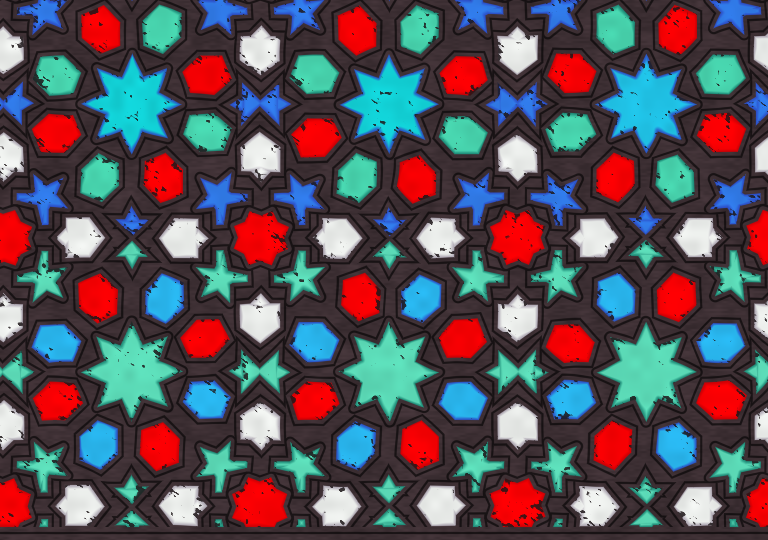
Give the GLSL for this pattern, as a WebGL 2 fragment shader.

```glsl
#version 300 es
precision highp float;
// Backlit stained glass: a lattice of eight-point stars ringed by petals, with
// crosses, bow ties and pointed panes between them. Each repeat is folded into
// one quadrant; the nearest pane's distance gives glass, rims and wooden straps.

#define CANVAS_H 540.0             // design units down the canvas
#define CELL vec2(257.0, 268.0)    // size of one repeat
#define ORIGIN vec2(3.5, 34.0)     // lower left corner of repeat (0,0)
#define WOBBLE 2.4                 // irregularity of hand-cut panes
#define GROOVE 4.8                 // groove distance from the glass
#define RIM 5.0                    // width of the coloured rim
#define WEAR 0.85                  // darkness of flecks and scratches
#define SILL 13.0                  // height of the bottom rail

uniform vec2 u_resolution;
out vec4 fragColor;

const float PI = 3.14159265;
const vec3 WOOD = vec3(0.235, 0.182, 0.198);
const vec3 RED = vec3(0.97, 0.0, 0.01);
const vec3 WHITE = vec3(0.92, 0.93, 0.92);
const vec3 MINT = vec3(0.36, 0.86, 0.72);
const vec3 GREEN = vec3(0.28, 0.83, 0.68);
const vec3 TEAL = vec3(0.07, 0.82, 0.84);
const vec3 SKY = vec3(0.16, 0.71, 0.93);
const vec3 BLUE = vec3(0.19, 0.48, 0.91);
const vec3 BLUE_RIM = vec3(0.17, 0.29, 0.77);
const vec3 GREEN_RIM = vec3(0.10, 0.52, 0.45);

struct Pane { float d; vec3 glass; vec3 rim; };

float hash(vec2 p) {
    vec3 q = fract(p.xyx * 0.1031);
    q += dot(q, q.yzx + 33.33);
    return fract((q.x + q.y) * q.z);
}

float noise(vec2 p) {
    vec2 i = floor(p), f = fract(p);
    f = f * f * (3.0 - 2.0 * f);
    return mix(mix(hash(i), hash(i + vec2(1, 0)), f.x),
               mix(hash(i + vec2(0, 1)), hash(i + 1.0), f.x), f.y);
}

// Star of n points, the first at angle turn
float star(vec2 p, float n, float outer, float inner, float turn) {
    float s = PI / n;
    float a = abs(mod(atan(p.y, p.x) - turn + s, 2.0 * s) - s);
    vec2 v = length(p) * vec2(cos(a), sin(a)) - vec2(outer, 0.0);
    vec2 e = inner * vec2(cos(s), sin(s)) - vec2(outer, 0.0);
    float d = length(v - e * clamp(dot(v, e) / dot(e, e), 0.0, 1.0));
    return e.x * v.y - e.y * v.x > 0.0 ? -d : d;
}

// Hexagonal petal; q = (radius, sideways)
float petal(vec2 q) {
    q.y = abs(q.y);
    vec2 c = q - vec2(80.0, 21.0);
    return max(max(58.0 - q.x, q.x - 102.0),
               max(dot(c, vec2(0.379, 0.926)), dot(c, vec2(-0.414, 0.910))));
}

// Half bow tie; q = (along, across) from its waist
float bowTie(vec2 q, float waist) {
    q.y = abs(q.y);
    float wing = max(q.x - 19.0, (q.y - q.x - waist) * 0.707);
    float tip = max(15.0 - q.x, (q.y - (31.0 - q.x) * 0.6) * 0.857);
    return min(wing, tip);
}

// Pointed pane with a notched outer end; q = (along, across)
float pointedPane(vec2 q) {
    q.y = abs(q.y);
    float body = max(max(q.y - 20.0, q.x - 66.0), dot(q - vec2(27.0, 0.0), vec2(-0.8, 0.6)));
    return min(body, (abs(q.x - 66.0) + q.y - 10.0) * 0.707);
}

// Five-point star with two long straight arms
float crossStar(vec2 q) {
    vec2 a = abs(q);
    float armX = max(a.y - 3.6, abs(q.x - 14.0) - 14.0);
    float armY = max(a.x - 3.6, abs(q.y - 14.0) - 14.0);
    return min(star(q, 5.0, 26.0, 11.5, 1.25 * PI), min(armX, armY));
}

void add(inout Pane pane, float d, vec3 glass, vec3 rim) {
    if (d < pane.d) pane = Pane(d, glass, rim);
}

Pane lattice(vec2 pos) {
    vec2 cell = floor((pos - ORIGIN) / CELL);
    vec2 p = pos - ORIGIN - (cell + 0.5) * CELL;
    vec2 q = abs(p), edge = 0.5 * CELL - q;
    bool upper = cell.y > 0.5;
    vec3 accent = upper ? BLUE : MINT, accentRim = upper ? BLUE_RIM : GREEN_RIM;

    // Central star
    vec3 core = upper ? mix(TEAL, SKY, 0.6 * step(1.5, cell.x)) : MINT;
    Pane pane = Pane(star(p, 8.0, 50.0, 29.0, 0.5 * PI), core, accentRim);

    // Ring of eight petals, colours alternating; the third column swaps them
    float sector = floor(atan(p.y, p.x) / (0.25 * PI));
    float angle = (sector + 0.5) * 0.25 * PI + 0.08 * (hash(cell * 9.0 + sector + 40.0) - 0.5);
    vec2 dir = vec2(cos(angle), sin(angle));
    bool isRed = mod(sector + step(1.5, cell.x), 2.0) < 0.5;
    vec3 petalRim = isRed ? vec3(0.78, 0.0, 0.02) : (upper ? GREEN_RIM : BLUE_RIM);
    add(pane, petal(vec2(dot(p, dir), dot(p, vec2(-dir.y, dir.x)))),
        isRed ? RED : (upper ? GREEN : SKY), petalRim);

    // Pieces between the rings
    add(pane, crossStar(q - vec2(87.0, 93.0)), accent, accentRim);
    add(pane, bowTie(vec2(edge.x, q.y), 3.0), accent, accentRim);
    add(pane, bowTie(vec2(edge.y, q.x), -2.5), accent, accentRim);
    float white = min(pointedPane(vec2(q.x, edge.y)), pointedPane(vec2(q.y - 2.0, edge.x)));
    add(pane, white, WHITE, vec3(0.66, 0.63, 0.68));
    add(pane, star(edge, 8.0, 30.0, 23.5, 0.125 * PI), RED, vec3(0.8, 0.0, 0.02));
    return pane;
}

void main() {
    float px = CANVAS_H / u_resolution.y;
    vec2 pos = gl_FragCoord.xy * px;
    vec2 bend = vec2(noise(pos * 0.035), noise(pos * 0.035 + 71.0)) - 0.5;
    Pane pane = lattice(pos + WOBBLE * bend);
    float d = max(pane.d, SILL - pos.y);

    // Straps: faint grain, with dark grooves along both sides
    float grain = noise(pos * vec2(0.16, 0.5)) + noise(pos * 0.07);
    vec3 wood = WOOD * (0.82 + 0.2 * grain);
    float line = min(abs(pane.d - GROOVE), abs(pos.y - 7.0));
    if (pos.y < SILL) line = abs(pos.y - 7.0);
    wood *= 1.0 - 0.6 * (1.0 - smoothstep(0.4, 1.3 + 0.5 * px, line));

    // Glass: mottling, ragged rim, flecks gathering at the edge
    float fine = noise(pos * 0.32), broad = noise(pos * 0.085 + 17.0);
    float rim = smoothstep(-RIM * (0.35 + broad), 0.0, d);
    vec3 glass = pane.glass * (0.95 + 0.1 * broad);
    glass = mix(glass, pane.rim, 0.9 * rim);
    float scratch = noise(mat2(0.8, 0.6, -0.6, 0.8) * pos * vec2(0.14, 0.6));
    float dirt = 0.35 * fine + 0.35 * broad + 0.3 * scratch + 0.14 * smoothstep(-8.0, 0.0, d);
    glass = mix(glass, WOOD * 0.5, WEAR * smoothstep(0.74, 0.82, dirt));

    fragColor = vec4(mix(glass, wood, smoothstep(-0.7 * px, 0.7 * px, d)), 1.0);
}
```
